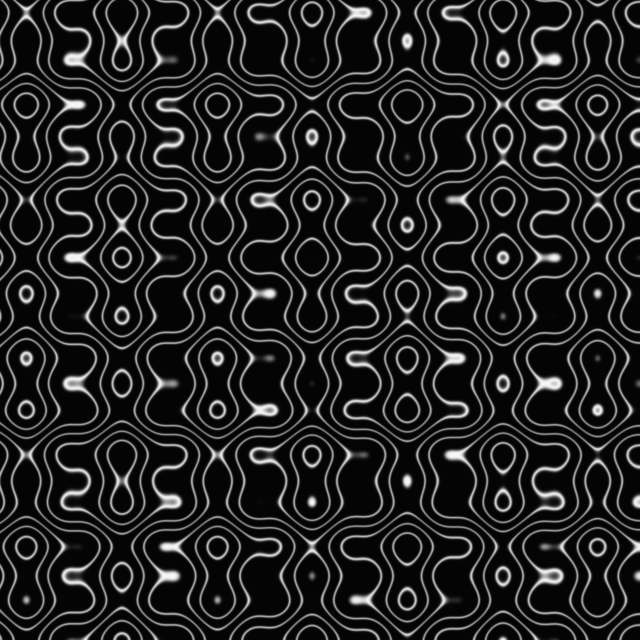
Reproduce this pattern procedurally as a WebGL 1 fragment shader.

```glsl
precision highp float;
// Glowing contour lines of a separable field: a wave along x plus a wave along y.
// Each wave is a slow swell with a ripple near its third harmonic, so the level
// lines close into rings, pinch at saddles and spread to blobs where it is flat.

uniform vec2 u_resolution;

#define TAU 6.2831853
#define SWELL_X 1.7        // swell heights, in contour steps
#define SWELL_Y 1.5
#define RIPPLE_X 0.6       // ripple heights, in contour steps
#define RIPPLE_Y 0.62
#define LEVEL_SHIFT 0.35   // field value of the first contour
#define LINE_SPREAD 0.05   // line half width, in contour steps
#define SOFTNESS 0.001     // blur radius, in canvas units
#define BLACK 0.016
#define WHITE 0.97

// Sharp crests with shoulders halfway down, on a faint drift.
float columnWave(float x) {
  float d = x - 0.488;
  return SWELL_X * cos(TAU * 3.35 * d)
       + RIPPLE_X * cos(TAU * 10.1 * d)
       + 0.25 * sin(TAU * 1.3 * x);
}

// Rippled plateaus with steep flanks, unevenly spaced; t runs downwards.
float rowWave(float t) {
  float cycle = 2.845 * t - 0.87 + 0.11 * cos(TAU * 1.5 * (t - 0.24));
  return SWELL_Y * sin(TAU * cycle)
       + RIPPLE_Y * cos(TAU * (10.15 * t - 0.1));
}

float field(vec2 p) {
  return columnWave(p.x) + rowWave(1.0 - p.y);
}

// Length of the field's gradient, by central differences.
float steepness(vec2 p) {
  vec2 e = vec2(0.001, 0.0);
  vec2 slope = vec2(field(p + e.xy) - field(p - e.xy),
                    field(p + e.yx) - field(p - e.yx));
  return length(slope) / (2.0 * e.x);
}

void main() {
  float side = min(u_resolution.x, u_resolution.y);
  vec2 p = gl_FragCoord.xy / side;

  // Signed distance to the nearest contour, in contour steps.
  float offset = fract(field(p) - LEVEL_SHIFT + 0.5) - 0.5;

  // A Gaussian line blurred in canvas space: steep lines widen and dim.
  float blur = max(SOFTNESS, 0.4 / side) * steepness(p);
  float spread = sqrt(LINE_SPREAD * LINE_SPREAD + blur * blur);
  float ratio = offset / spread;
  float glow = LINE_SPREAD / spread * exp(-0.5 * ratio * ratio);

  gl_FragColor = vec4(vec3(mix(BLACK, WHITE, glow)), 1.0);
}
```
